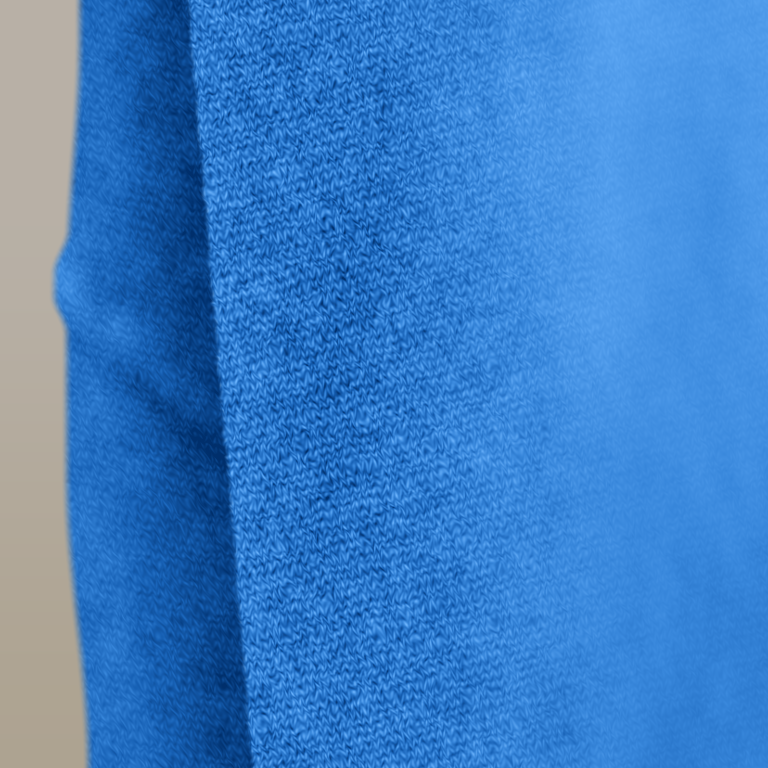
A three.js fragment shader for this texture:

```glsl
// Blue knitted cloth: a front panel overlapping a shaded sleeve on a beige wall.
// Silhouettes are curves x(y); shade comes from soft bands and stretched noise,
// and broken V stitches fade with distance from a vertical zone of focus.

varying vec2 vUv;

const float TAU = 6.2831853;

float hash(vec2 p) {
  vec3 q = fract(vec3(p.xyx) * 0.1031);
  q += dot(q, q.yzx + 33.33);
  return fract((q.x + q.y) * q.z);
}

float noise(vec2 p) {
  vec2 i = floor(p), f = fract(p);
  f = f * f * (3.0 - 2.0 * f);
  return mix(mix(hash(i), hash(i + vec2(1, 0)), f.x),
             mix(hash(i + vec2(0, 1)), hash(i + vec2(1, 1)), f.x), f.y);
}

float fbm(vec2 p) {
  float sum = 0.0, amp = 0.5;
  for (int i = 0; i < 4; i++) {
    sum += amp * noise(p);
    p = p * 2.03 + 7.1;
    amp *= 0.5;
  }
  return sum;
}

float bell(float x, float center, float width) {
  float d = (x - center) / width;
  return exp(-d * d);
}

// Dyed wool ramp from deep shadow (0) to soft highlight (1), in straight steps
vec3 wool(float s) {
  float t = clamp(s, -0.05, 1.15) * 3.0;
  vec3 c = mix(vec3(0.01, 0.21, 0.46), vec3(0.09, 0.38, 0.71), min(t, 1.0));
  c = mix(c, vec3(0.22, 0.53, 0.86), clamp(t - 1.0, 0.0, 1.0));
  return mix(c, vec3(0.36, 0.65, 0.95), max(t - 2.0, 0.0));
}

// Slanted rows of small V stitches with uneven legs, roughly -1 to 1
float knit(vec2 p, vec2 pitch, float slope) {
  vec2 warp = vec2(noise(p * 60.0), noise(p * 60.0 + 19.0)) - 0.5;
  vec2 q = vec2(p.x + 0.25 * p.y, p.y - slope * p.x) / pitch + warp * 0.65;
  float side = fract(q.x) - 0.5;
  float arm = abs(side);
  float rows = cos(TAU * (q.y - 1.2 * arm));
  float legs = -cos(2.0 * TAU * arm);
  float uneven = sin(TAU * side) * cos(0.5 * TAU * q.y);
  float fuzz = noise(q * 1.9) + 0.7 * noise(q * 3.7 + 5.0) - 0.85;
  return rows * (0.5 + 0.25 * legs) + 0.2 * legs + 0.35 * uneven + 1.1 * fuzz;
}

float panelEdge(float y) {
  return 0.329 - 0.084 * y + 0.003 * (noise(vec2(y * 40.0, 3.0)) - 0.5)
       + 0.003 * (noise(vec2(y * 220.0, 8.0)) - 0.5);
}

float sleeveEdge(float y) {
  float cuff = smoothstep(0.70, 0.645, y) * smoothstep(0.565, 0.615, y);
  return 0.087 + 0.017 * smoothstep(0.62, 0.95, y) + 0.028 * smoothstep(0.38, 0.0, y)
       - 0.016 * cuff;
}

vec3 wall(vec2 p) {
  return mix(vec3(0.68, 0.64, 0.57), vec3(0.72, 0.69, 0.65), smoothstep(0.0, 0.75, p.y));
}

vec3 sleeve(vec2 p, float left, float right) {
  float across = clamp((p.x - left) / (right - left), 0.0, 1.0);
  float s = 0.40 - 0.35 * smoothstep(0.2, 1.0, across);
  s += 0.06 * bell(across, 0.12, 0.16) + 0.24 * (fbm(p * vec2(32.0, 26.0)) - 0.47);
  // Bulging cuff above a slanted seam, with shadow beneath
  float seam = p.y - (0.59 - 0.80 * (p.x - 0.09));
  s += 0.09 * bell(seam, 0.03, 0.03);
  s -= 0.10 * bell(seam, -0.025, 0.025);
  s += 0.15 * bell(p.x, 0.085, 0.025) * bell(p.y, 0.64, 0.045);
  s += 0.05 * bell(p.y, 0.25, 0.15) * across;
  s += 0.10 * knit(p, vec2(0.0115, 0.0115), -0.3);
  return wool(s);
}

vec3 panel(vec2 p, float left) {
  float inset = p.x - left;
  float lightSide = smoothstep(0.46, 0.82, p.x);
  float s = 0.54 + lightSide * mix(0.08, 0.32, smoothstep(0.0, 0.9, p.y));
  // Broad vertical folds
  s -= 0.12 * bell(p.x, 0.43, 0.075) * (0.35 + 0.65 * bell(p.y, 0.55, 0.25));
  s += 0.06 * bell(p.x, 0.80 - 0.05 * (1.0 - p.y), 0.045) * smoothstep(0.1, 0.5, p.y);
  s -= 0.09 * bell(p.x, 0.93, 0.04) * bell(p.y, 0.73, 0.18);
  s += 0.06 * bell(p.x, 0.68, 0.025) * smoothstep(0.5, 0.9, p.y);
  s += 0.18 * (fbm(vec2((p.x + 0.10 * p.y) * 15.0, p.y * 5.0)) - 0.47);
  s += 0.06 * exp(-max(inset, 0.0) / 0.016);
  // Focused stitches melt into a faint weave on the right
  float focus = 1.0 - smoothstep(0.44, 0.86, p.x + 0.05 * (p.y - 0.5));
  s += (0.08 + 0.20 * focus) * (fbm(p * 42.0) - 0.47);
  s += mix(0.035, 0.33, focus) * knit(p, vec2(0.0112, 0.0122), 0.28);
  return wool(s);
}

void main() {
  vec2 p = vUv;
  float front = panelEdge(p.y);
  float back = sleeveEdge(p.y);
  vec3 color = wall(p);
  color = mix(color, sleeve(p, back, front), smoothstep(-0.008, 0.008, p.x - back));
  color = mix(color, panel(p, front), smoothstep(-0.004, 0.004, p.x - front));
  gl_FragColor = vec4(color, 1.0);
}
```
